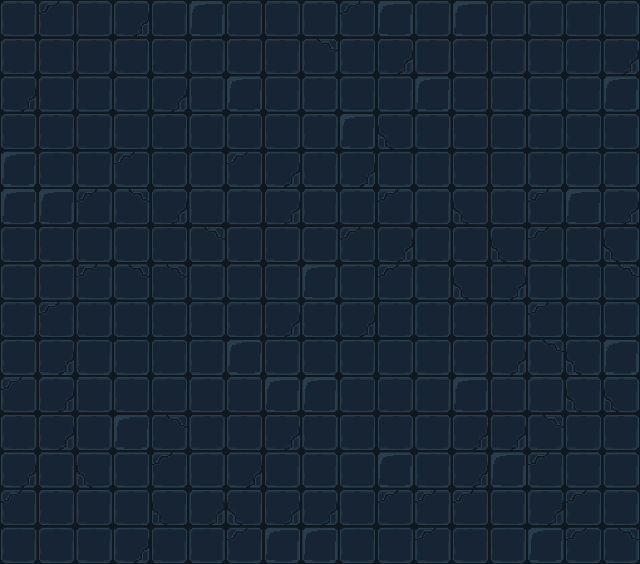
Reproduce this texture procedurally as a Shadertoy shader.

```glsl
#define TILES vec2(17.0, 15.0)
#define CELLS 30.0
#define HALF_TILE 14.0
#define CORNER_RADIUS 4.0
#define CRACK_SHARE 0.30
#define CHIP_SHARE 0.12
#define WEAR 2.7
#define EDGE_SOFTNESS 0.5
#define STONE vec3(0.09, 0.14, 0.20)
#define RIM vec3(0.16, 0.24, 0.30)
#define WORN vec3(0.13, 0.18, 0.24)
#define GROUT vec3(0.06, 0.09, 0.13)

// Integer hash mapped to 0..1
float hash(vec2 p, uint seed) {
    uvec2 q = uvec2(ivec2(p) + 64);
    uint h = q.x * 374761393u + q.y * 668265263u + seed * 974711u;
    h = (h ^ (h >> 13)) * 1274126177u;
    h = (h ^ (h >> 16)) * 2246822519u;
    return float((h ^ (h >> 15)) & 65535u) / 65535.0;
}

float valueNoise(vec2 p, uint seed) {
    vec2 i = floor(p), f = fract(p);
    f = f * f * (3.0 - 2.0 * f);
    vec2 e = vec2(1.0, 0.0);
    return mix(mix(hash(i, seed), hash(i + e, seed), f.x),
               mix(hash(i + e.yx, seed), hash(i + e.xx, seed), f.x), f.y);
}

float roundedBox(vec2 p, float halfSize, float radius) {
    vec2 q = abs(p) - halfSize + radius;
    return length(max(q, 0.0)) + min(max(q.x, q.y), 0.0) - radius;
}

// Signed distance to a wavy crack cutting off one corner of a tile
float crackDistance(vec2 p, vec2 corner) {
    vec2 fromCorner = HALF_TILE - p * corner;
    vec2 reach = corner.y > 0.0 ? vec2(16.0, 10.0) : vec2(10.0, 16.0);
    float line = (dot(fromCorner, 1.0 / reach) - 1.0) / length(1.0 / reach);
    return line + 1.1 * sin((fromCorner.x - fromCorner.y) * 0.42);
}

// Lower right is the commonest damaged corner, then upper left
vec2 pickCorner(float r) {
    if (r < 0.45) return vec2(1.0, -1.0);
    if (r < 0.76) return vec2(-1.0, 1.0);
    return r < 0.89 ? vec2(1.0, 1.0) : vec2(-1.0, -1.0);
}

// Colour of one square cell of the stonework
vec3 cellColor(vec2 cell) {
    cell = mod(cell, TILES * CELLS) + 0.5;
    vec2 tile = floor(cell / CELLS);
    vec2 p = cell - (tile + 0.5) * CELLS;
    float depth = -roundedBox(p, HALF_TILE, CORNER_RADIUS);
    if (depth < 0.0) return GROUT;

    // Worn rim, heavier where the upper left corner is chipped
    float kind = hash(tile, 1u);
    float wear = WEAR * (valueNoise(p / 4.5, 7u) - 0.3);
    bool chipped = kind > 1.0 - CHIP_SHARE;
    if (chipped) wear += 2.0 * smoothstep(22.0, 6.0, p.y * -1.0 + p.x + 2.0 * HALF_TILE);
    vec3 color = STONE;
    if (depth < 1.0 + wear) color = chipped ? RIM : WORN;
    if (depth < 1.0) color = RIM;

    // Dark crack with lit lips
    if (kind < CRACK_SHARE) {
        float d = crackDistance(p, pickCorner(hash(tile, 2u)));
        if (abs(d) < 1.6) color = d < 0.0 ? RIM : WORN;
        if (abs(d) < 0.65) color = GROUT;
    }
    return color;
}

void mainImage(out vec4 fragColor, in vec2 fragCoord) {
    vec2 density = TILES * CELLS / iResolution.xy;
    vec2 q = fragCoord * density - 0.5;
    vec2 cell = floor(q);

    // Blend neighbouring cells only across their shared borders
    vec2 f = clamp((fract(q) - 0.5) / (density * EDGE_SOFTNESS) + 0.5, 0.0, 1.0);
    vec2 e = vec2(1.0, 0.0);
    vec3 low = mix(cellColor(cell), cellColor(cell + e), f.x);
    vec3 high = mix(cellColor(cell + e.yx), cellColor(cell + e.xx), f.x);
    fragColor = vec4(mix(low, high, f.y), 1.0);
}
```
